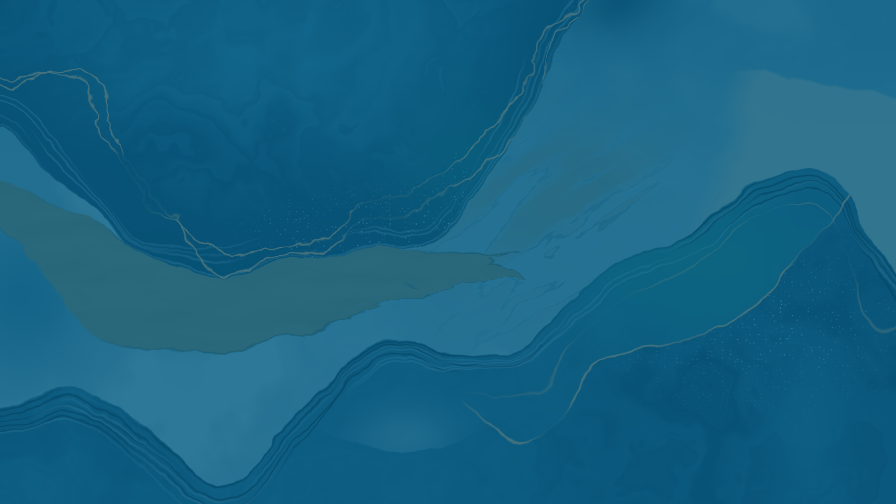
This background is drawn by a Shadertoy shader. Its source:

```glsl
// Marbled fluid ink: a pale river with an ochre vein flows between deep blue pools.
// Spline shores bent by noise split the canvas into layers; warped noise washes
// tint them, and broken contours, gilt threads and fine specks trim the shores.
const float STEP = 0.15; // knot spacing
const float UPPER[13] = float[13](.745, .615, .49, .45, .50, .51, .54, .76, 1.12, 1.5, 1.8, 2., 2.3);
const float LOWER[13] = float[13](.20, .235, .155, .04, .19, .325, .305, .315, .465, .53, .635, .65, .44);
const float VEIN_TOP[13] = float[13](.64, .57, .50, .46, .51, .515, .50, .50, .56, .6, .6, .6, .6);
const float VEIN_BASE[13] = float[13](.57, .37, .315, .31, .355, .40, .43, .49, .62, .7, .7, .7, .7);
const float BASIN[13] = float[13](.25, .25, .25, .25, .25, .25, .22, .12, .27, .315, .375, .55, .75);
const float SKY[13] = float[13](.86, .84, .60, .50, .54, .59, .66, .84, 1.16, 1.5, 1.8, 2., 2.3);
const vec3 DEEP = vec3(.025, .32, .46), MID = vec3(.06, .38, .525), TEAL = vec3(.045, .395, .505);
const vec3 PALE = vec3(.16, .455, .585), OCHRE = vec3(.16, .405, .48);
const vec3 SAND = vec3(.20, .46, .56), GILT = vec3(.32, .47, .49);

float hash(vec2 p) {
    vec3 q = fract(p.xyx * .1031);
    q += dot(q, q.yzx + 33.33);
    return fract((q.x + q.y) * q.z);
}
float noise(vec2 p) {
    vec2 i = floor(p), f = fract(p);
    f = f * f * (3. - 2. * f);
    return mix(mix(hash(i), hash(i + vec2(1, 0)), f.x),
               mix(hash(i + vec2(0, 1)), hash(i + vec2(1, 1)), f.x), f.y);
}
float fbm(vec2 p) {
    float sum = 0., amp = .5;
    for (int i = 0; i < 5; i++, amp *= .5) {
        sum += amp * noise(p);
        p = mat2(1.6, 1.2, -1.2, 1.6) * p + 7.3;
    }
    return sum;
}
// Approximate signed distance above a Catmull-Rom curve
float above(float k[13], vec2 p) {
    float x = clamp(p.x, 0., 1.799) / STEP;
    int i = int(x);
    float t = x - float(i), a = k[max(i - 1, 0)], b = k[i], c = k[i + 1], d = k[min(i + 2, 12)];
    float c1 = .5 * (c - a), c2 = a - 2.5 * b + 2. * c - .5 * d, c3 = .5 * (d - a) + 1.5 * (b - c);
    float slope = (c1 + t * (2. * c2 + 3. * t * c3)) / STEP;
    return (p.y - b - t * (c1 + t * (c2 + t * c3))) / sqrt(1. + slope * slope);
}
float fill(float d, float px) { return smoothstep(-px, px, d); }
float stroke(float d, float w, float px) { return 1. - smoothstep(max(w - px, 0.), w + px, abs(d)); }
float glow(vec2 p, vec2 centre, vec2 radius) {
    vec2 q = (p - centre) / radius;
    return exp(-dot(q, q));
}
// Broken contours that spread away from a shore
float contours(float d, vec2 p, float px) {
    float sum = 0.;
    for (float n = 0.; n < 5.; n++) {
        float offset = n * (.003 + .014 * noise(p * 4. + 3.)) + .006 * noise(p * 9. + n * 5.);
        sum += stroke(d - offset, .0015, px) * smoothstep(.3, .75, noise(p * 5. + n * 11.));
    }
    return min(sum, 1.);
}
float specks(vec2 p, float px) {
    vec2 g = p * 130., cell = floor(g), spot = .2 + .6 * vec2(hash(cell), hash(cell + 41.));
    return pow(hash(cell + 83.), 5.) * stroke(length(fract(g) - spot) / 130., .0006, px);
}

void mainImage(out vec4 fragColor, in vec2 fragCoord) {
    float px = 1. / iResolution.y;
    vec2 uv = fragCoord * px;
    vec2 warp = vec2(fbm(uv * 3. + 2.), fbm(uv * 3. + 19.)) - .48;
    vec2 ripple = vec2(fbm(uv * 11.), fbm(uv * 11. + 50.)) - .48;
    vec2 p = uv + warp * .05 + ripple * .035;
    float wash = fbm(uv * 2.3 + warp * 3.), cloud = smoothstep(.3, .7, wash);
    float upper = above(UPPER, p), lower = above(LOWER, p);
    float basinEdge = above(BASIN, p), sky = above(SKY, p + ripple * .05);

    // Pale river with bluer ends and drifting ochre streaks
    vec3 river = mix(PALE, MID, .4 * smoothstep(.55, 1., uv.y) + .35 * (cloud - .5));
    river = mix(river, MID, .8 * glow(p, vec2(.04, .42), vec2(.12, .14)));
    river = mix(river, DEEP, .9 * glow(p, vec2(1.22, 1.02), vec2(.1, .08)));
    vec2 flow = mat2(.8, -.6, .6, .8) * p;
    float streak = fbm(flow * vec2(3., 19.));
    river = mix(river, OCHRE, .6 * smoothstep(.48, .6, streak) * glow(p, vec2(1.12, .6), vec2(.25, .14)));
    river -= .03 * stroke(streak - .5, .012, px) * glow(p, vec2(1.15, .5), vec2(.3, .2));

    // Sand bank, and an ochre vein that frays into tongues
    float bankTop = .87 - .25 * abs(p.x - 1.52) - p.y;
    float bank = smoothstep(-.04, .05, p.x - 1.4 - .3 * (p.y - .6)) * fill(bankTop, px * 2.);
    river = mix(river, SAND, .9 * bank);
    float fray = mix(.03, .2, smoothstep(.45, 1., p.x)) * (fbm(p * vec2(5., 22.)) - .48);
    float vein = min(-above(VEIN_TOP, p), above(VEIN_BASE, p) + fray);
    river = mix(river, OCHRE + .02 * (fbm(p * vec2(8., 35.)) - .5), fill(vein, px));
    river -= .05 * stroke(vein, .0015, px) * smoothstep(.3, .7, noise(p * 8.));

    // Upper pool: soft petals of light above a deep, speckled shore
    float petal = fract(wash * 5.), fold = smoothstep(0., .8, petal) * smoothstep(1., .9, petal);
    float sheen = glow(p, vec2(.55, .92), vec2(.42, .2));
    vec3 pool = mix(DEEP, MID, .7 * sheen + (.3 * cloud + .3 * fold) * smoothstep(.03, .25, upper));
    pool = mix(pool, TEAL, .5 * glow(p, vec2(.95, .68), vec2(.16, .13)));
    pool += .16 * specks(uv, px) * smoothstep(.16, .03, upper) * smoothstep(.35, .6, noise(uv * 6.));
    vec3 col = mix(river, pool, fill(upper, px));

    // Lower pool: teal shelf, dark basin and a lit shoal
    float east = smoothstep(.85, 1.2, p.x);
    vec3 basin = mix(MID, DEEP, .45 + .45 * east - .4 * (cloud - .5) - .25 * fold);
    basin = mix(basin, MID, .7 * glow(p, vec2(1.6, .14), vec2(.07, .16)));
    basin += .16 * specks(uv + 3., px) * east * glow(uv, vec2(1.5, .36), vec2(.28, .14));
    vec3 shelf = mix(mix(MID, DEEP, .6 - .4 * cloud), TEAL, .9 * glow(p, vec2(1.4, .47), vec2(.3, .16)));
    basin = mix(basin, shelf, mix(.5, fill(basinEdge, px * 2.), east));
    float shoal = fill(p.y - .1 - 2. * pow(p.x - .81, 2.), px) * glow(p, vec2(.81, .13), vec2(.1, .07));
    col = mix(col, mix(basin, PALE, .6 * shoal), fill(-lower, px));

    // Shore contours, then worn gilt threads
    col = mix(col, DEEP * .9, .85 * contours(-lower, p, px));
    col = mix(col, PALE, .5 * contours(upper, p, px));
    col = mix(col, PALE, .45 * contours(-lower - .008, p + 4., px));
    float gilt = stroke(basinEdge, .0015, px) * smoothstep(.9, 1., p.x) * fill(-lower, px);
    float strands = stroke(sky, .0014, px) + stroke(sky - .04 + .11 * noise(p * 5.), .0012, px);
    gilt += strands * fill(upper, px) + .6 * stroke(lower + .05 + .05 * noise(p * 6.), .0013, px) * east;
    col = mix(col, GILT, min(gilt, 1.) * (.12 + .7 * smoothstep(.3, .7, noise(p * 8.))));
    fragColor = vec4(col, 1.);
}
```
